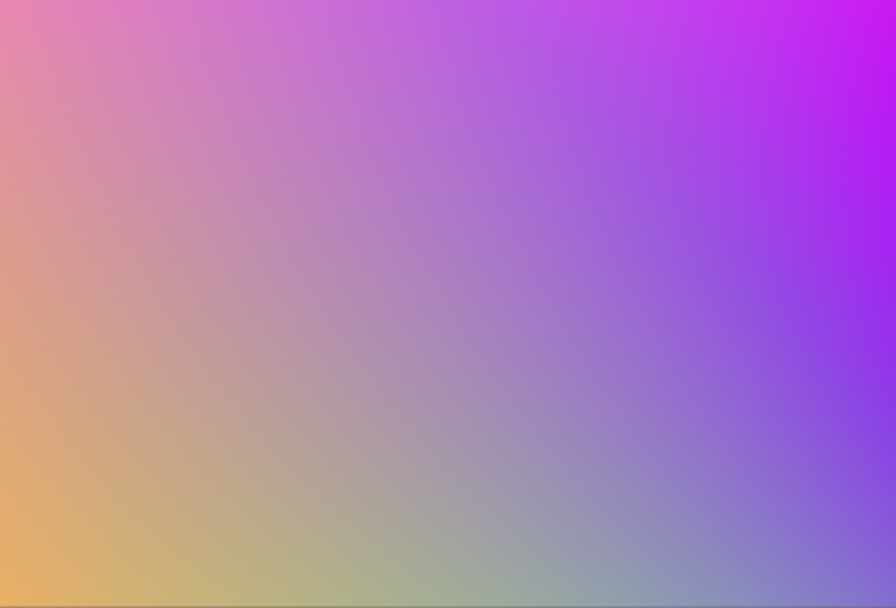
Give the GLSL for this background, as a WebGL 1 fragment shader.

```glsl
precision highp float;

uniform vec2 u_resolution;

// Control colours of each row, from left to right
#define BOTTOM_ROW vec3(0.92, 0.69, 0.395), vec3(0.70, 0.71, 0.505), vec3(0.53, 0.735, 0.65), vec3(0.515, 0.43, 0.81)
#define MIDDLE_ROW vec3(0.82, 0.643, 0.52), vec3(0.675, 0.58, 0.665), vec3(0.575, 0.505, 0.83), vec3(0.57, 0.07, 0.99)
#define TOP_ROW vec3(0.91, 0.53, 0.69), vec3(0.812, 0.45, 0.85), vec3(0.694, 0.345, 0.95), vec3(0.565, 0.10, 0.945)
#define CREASE_SLOPE 0.68
#define CREASE_START 1.21
#define CREASE_SOFTNESS 0.03
#define CREASE_GLOW vec3(0.47, 0.0, 0.0)
#define RIM_HEIGHT 0.0029
#define RIM_COLOR vec3(0.42, 0.38, 0.40)
#define RIM_STRENGTH 0.45

vec3 quadraticBlend(vec3 a, vec3 b, vec3 c, float t) {
  return mix(mix(a, b, t), mix(b, c, t), t);
}

vec3 cubicBlend(vec3 a, vec3 b, vec3 c, vec3 d, float t) {
  return mix(quadraticBlend(a, b, c, t), quadraticBlend(b, c, d, t), t);
}

// Ramp that is zero below the origin, with a rounded corner
float softRamp(float x, float softness) {
  return 0.5 * (x + sqrt(x * x + softness * softness));
}

void main() {
  vec2 uv = gl_FragCoord.xy / u_resolution;

  // Smooth colour patch
  vec3 bottom = cubicBlend(BOTTOM_ROW, uv.x);
  vec3 middle = cubicBlend(MIDDLE_ROW, uv.x);
  vec3 top = cubicBlend(TOP_ROW, uv.x);
  vec3 color = quadraticBlend(bottom, middle, top, uv.y);

  // Magenta ramp beyond the diagonal crease
  float creaseDistance = uv.x + CREASE_SLOPE * uv.y - CREASE_START;
  color += CREASE_GLOW * softRamp(creaseDistance, CREASE_SOFTNESS);

  // Thin faint rim along the lower edge
  float rim = clamp((RIM_HEIGHT - uv.y) * u_resolution.y + 0.5, 0.0, 1.0);
  color = mix(color, RIM_COLOR, rim * RIM_STRENGTH);

  gl_FragColor = vec4(clamp(color, 0.0, 1.0), 1.0);
}
```
